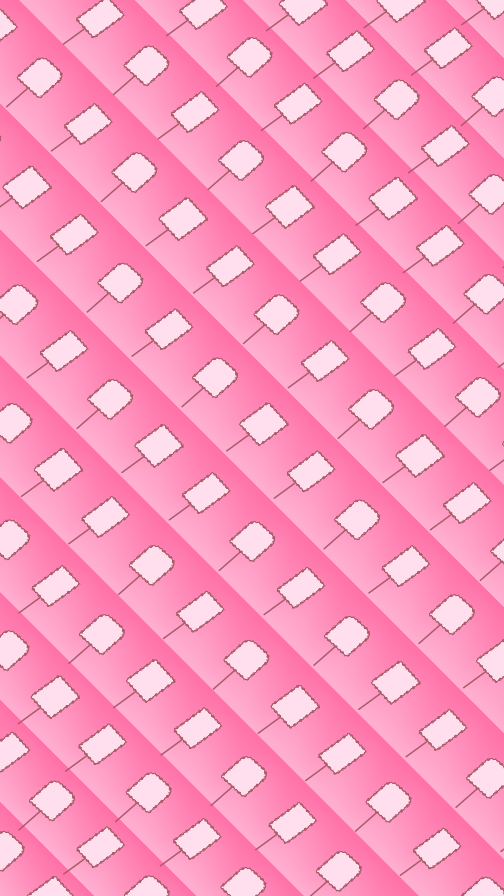
This pattern is drawn by a Shadertoy shader. Its source:

```glsl
const float CANVAS_HEIGHT = 768.0;  // design units from bottom to top
const float BAND_PITCH = 97.2;      // mean band spacing along y
const float BAND_START = -343.0;
const float BAND_SWAY = 0.206;      // slow change of spacing, in bands
const float BAND_CYCLE = 0.5712;    // sway frequency, radians per band
const float BAND_EDGE = 0.46;       // band edge before its row of sweets
const float SWEET_STEP = 81.2;      // spacing along a band, measured in x + y

const vec3 DEEP_PINK = vec3(1.0, 0.44, 0.65);
const vec3 PALE_PINK = vec3(1.0, 0.69, 0.82);
const vec3 SWEET_FILL = vec3(1.0, 0.87, 0.93);
const vec3 INK = vec3(0.67, 0.36, 0.42);

float coverage(float dist, float pixel) {
    return 1.0 - smoothstep(-0.6 * pixel, 0.6 * pixel, dist);
}

// Diagonal offset of the centre of a row
float rowCentre(float row) {
    return BAND_START + BAND_PITCH * (row - BAND_SWAY * sin(BAND_CYCLE * row));
}

// Inverse of rowCentre by fixed-point iteration
float rowAt(float across) {
    float linear = (across - BAND_START) / BAND_PITCH;
    float row = linear;
    for (int i = 0; i < 4; i++) row = linear + BAND_SWAY * sin(BAND_CYCLE * row);
    return row;
}

float rowPhase(float row) {
    return 588.0 + 62.0 * smoothstep(4.5, 10.0, row);
}

float roundedBox(vec2 p, vec2 halfSize, float radius) {
    vec2 d = abs(p) - halfSize + radius;
    return length(max(d, 0.0)) + min(max(d.x, d.y), 0.0) - radius;
}

float segment(vec2 p, vec2 a, vec2 b) {
    vec2 ab = b - a;
    return length(p - a - ab * clamp(dot(p - a, ab) / dot(ab, ab), 0.0, 1.0));
}

// Fine ragged outline from layered sines
float ragged(vec2 p) {
    return 0.35 * sin(p.x * 1.7 + p.y * 0.6) + 0.25 * sin(p.y * 2.1 - p.x * 0.8);
}

vec3 bandColour(float bandPos, float along, float pixel) {
    float f = fract(bandPos);
    float edge = smoothstep(0.0, 1.4 * pixel / BAND_PITCH, f);
    float glow = f + 0.06 * sin(6.2832 * along) * sin(3.1416 * f);
    return mix(DEEP_PINK, PALE_PINK, mix(1.0, glow, edge));
}

// One sweet on a stick; kind 0 is large, odd is flat, even is rounded
vec3 drawSweet(vec3 colour, vec2 p, float kind, float pixel) {
    bool flatKind = mod(kind, 2.0) > 0.5;
    bool roundKind = !flatKind && kind > 0.5;
    vec2 halfSize = flatKind ? vec2(16.3, 10.8) : vec2(15.4, 12.6);
    if (roundKind) halfSize = vec2(14.6, 13.0);

    float angle = roundKind ? 0.72 : 0.63;
    float c = cos(angle), s = sin(angle);
    vec2 q = vec2(c * p.x - s * p.y, s * p.x + c * p.y);

    float stick = segment(q, vec2(-39.0, 0.0), vec2(0.0)) - 0.65;
    colour = mix(colour, INK, coverage(stick, pixel));

    vec2 skewed = vec2(q.x - 0.11 * q.y, q.y);
    float radius = roundKind && q.x > 0.0 ? 7.0 : 1.5;
    float body = roundedBox(skewed, halfSize, radius) + ragged(p);
    colour = mix(colour, INK, coverage(body - 0.75, pixel));
    return mix(colour, SWEET_FILL, coverage(body + 0.75, pixel));
}

void mainImage(out vec4 fragColor, in vec2 fragCoord) {
    float pixel = CANVAS_HEIGHT / iResolution.y;
    vec2 p = fragCoord * pixel;
    p.y = CANVAS_HEIGHT - p.y;

    // Diagonal frame
    float across = p.y - p.x;
    float along = p.x + p.y;
    float bandPos = rowAt(across) + BAND_EDGE;
    float band = floor(bandPos);

    float cell = (along - rowPhase(band)) / SWEET_STEP;
    vec3 colour = bandColour(bandPos, cell, pixel);

    // Sticks may reach past their own band
    for (int i = -1; i <= 0; i++) {
        float row = band + float(i);
        float index = round((along - rowPhase(row)) / SWEET_STEP);
        float sweetAlong = rowPhase(row) + index * SWEET_STEP;
        float sweetAcross = rowCentre(row);
        vec2 centre = 0.5 * vec2(sweetAlong - sweetAcross, sweetAlong + sweetAcross);
        float shift = 2.0 - row - floor((row + 1.0) / 3.0);
        colour = drawSweet(colour, p - centre, mod(index - shift, 5.0), pixel);
    }

    fragColor = vec4(colour, 1.0);
}
```
